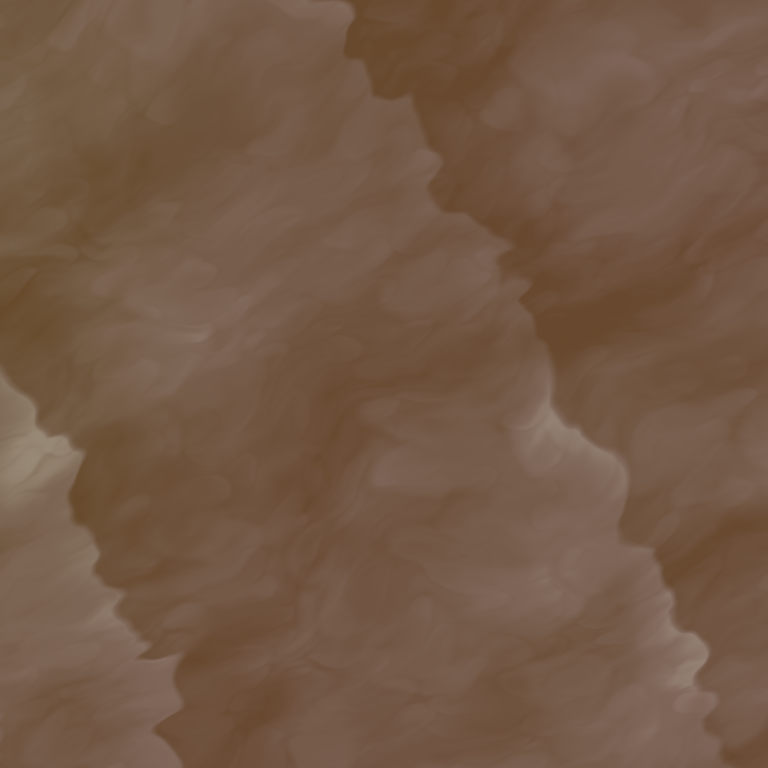
Reproduce this texture procedurally as a WebGL 2 fragment shader.

```glsl
#version 300 es
precision highp float;

uniform vec2 u_resolution;
out vec4 fragColor;

const vec3 UMBER = vec3(0.405, 0.285, 0.175);
const vec3 EARTH = vec3(0.430, 0.320, 0.230);
const vec3 CLAY  = vec3(0.460, 0.360, 0.285);
const vec3 ROSE  = vec3(0.490, 0.395, 0.335);
const vec3 ASH   = vec3(0.600, 0.535, 0.475);

const float WISP_ANGLE   = 0.52;
const float WARP_AMOUNT  = 0.07;
const float LEDGE_PERIOD = 0.72;
const float LEDGE_JAG    = 0.075;
const float LEDGE_SOFT   = 0.022;
const float LEDGE_LIGHT  = 0.42;
const float LEDGE_DARK   = 0.27;
const float CLOUD_GAIN   = 0.75;
const float STREAK_GAIN  = 0.30;
const float BASE_TONE    = 0.46;
const vec2  LARGE_FLAKE  = vec2(0.150, 0.078);
const vec2  SMALL_FLAKE  = vec2(0.085, 0.036);

vec2 hash22(vec2 p) {
    vec3 q = fract(vec3(p.xyx) * vec3(0.1031, 0.1030, 0.0973));
    q += dot(q, q.yzx + 33.33);
    return fract((q.xx + q.yz) * q.zy);
}

float noise(vec2 p) {
    vec2 i = floor(p), f = fract(p);
    f = f * f * f * (f * (f * 6.0 - 15.0) + 10.0);
    float low  = mix(hash22(i).x, hash22(i + vec2(1, 0)).x, f.x);
    float high = mix(hash22(i + vec2(0, 1)).x, hash22(i + 1.0).x, f.x);
    return mix(low, high, f.y);
}

float fbm(vec2 p) {
    float sum = 0.0, amp = 0.5;
    for (int k = 0; k < 4; k++) {
        sum += amp * noise(p);
        p = mat2(0.8, 0.6, -0.6, 0.8) * p * 2.03 + 7.3;
        amp *= 0.5;
    }
    return sum / 0.9375;
}

mat2 rotation(float a) {
    float c = cos(a), s = sin(a);
    return mat2(c, -s, s, c);
}

// Overlapping petal shapes, each brightest at its front rim
float flakes(vec2 p, vec2 size, float seed) {
    vec2 grid = p / size, cell = floor(grid);
    float relief = 0.0;
    for (int j = -1; j <= 1; j++) {
        for (int i = -1; i <= 1; i++) {
            vec2 id = cell + vec2(i, j);
            vec2 place = hash22(id + seed), kind = hash22(id + seed + 51.7);
            vec2 q = (grid - id - mix(vec2(0.2), vec2(0.8), place)) * size;
            q = rotation((kind.x - 0.5) * 0.6) * q;
            q /= size * mix(0.42, 0.80, kind.y);
            q.y += 0.25 * (kind.x - 0.5) * q.x * q.x;
            float d = length(q);
            float front = smoothstep(-0.9, 0.7, kind.x > 0.3 ? q.x : -q.x);
            float body = (1.0 - smoothstep(0.74, 1.0, d)) * front;
            float shadow = (1.0 - smoothstep(0.9, 1.2, d)) * front;
            float shade = mix(-0.10, 0.22, place.x) + 0.10 * d * d * front;
            relief = mix(relief, -0.13, shadow * 0.5);
            relief = mix(relief, shade, body * 0.85);
        }
    }
    return relief;
}

// Slanting ledges: pale before the jagged drop, dark after it
float ledges(vec2 uv, vec2 p) {
    float edge = 0.98 - 0.45 * uv.y - 0.10 * uv.y * uv.y;
    float jag = noise(p * vec2(6.0, 19.0)) - 0.5;
    jag += 0.5 * (noise(p * vec2(14.0, 43.0) + 9.0) - 0.5);
    float s = fract((uv.x - edge + LEDGE_JAG * jag) / LEDGE_PERIOD);
    float patches = smoothstep(0.25, 0.65, noise(uv * 7.0 + 3.7));
    float light = LEDGE_LIGHT * mix(0.35, 1.0, patches);
    float slope = light * pow(s, 7.0) - LEDGE_DARK * exp(-5.0 * s);
    return mix(light, slope, smoothstep(0.0, LEDGE_SOFT, s));
}

vec3 palette(float t) {
    vec3 c = mix(UMBER, EARTH, smoothstep(0.0, 0.28, t));
    c = mix(c, CLAY, smoothstep(0.22, 0.50, t));
    c = mix(c, ROSE, smoothstep(0.45, 0.72, t));
    return mix(c, ASH, smoothstep(0.68, 1.20, t));
}

void main() {
    vec2 uv = gl_FragCoord.xy / min(u_resolution.x, u_resolution.y);

    // Bend the wisp direction
    vec2 bend = vec2(fbm(uv * 4.0 + 11.0), fbm(uv * 4.0 + 29.0)) - 0.5;
    vec2 p = rotation(WISP_ANGLE) * uv + WARP_AMOUNT * 2.0 * bend;

    // Clouds, fine streaks, petals and ledges
    float tone = BASE_TONE + ledges(uv, p);
    tone += CLOUD_GAIN * (fbm(p * vec2(3.5, 8.0) + 4.0) - 0.5);
    tone += STREAK_GAIN * (fbm(p * vec2(10.0, 34.0) + 17.0) - 0.5);
    tone += 0.75 * flakes(p, LARGE_FLAKE, 3.0);
    tone += 0.55 * flakes(p + 0.4 * bend.yx * WARP_AMOUNT, SMALL_FLAKE, 19.0);

    // Slow drift between ochre and rose
    float warmth = noise(uv * 2.5 + 6.0) - 0.5 + 0.5 * (uv.y - uv.x);
    vec3 color = palette(tone) + warmth * vec3(-0.008, 0.004, -0.022);
    fragColor = vec4(color, 1.0);
}
```
